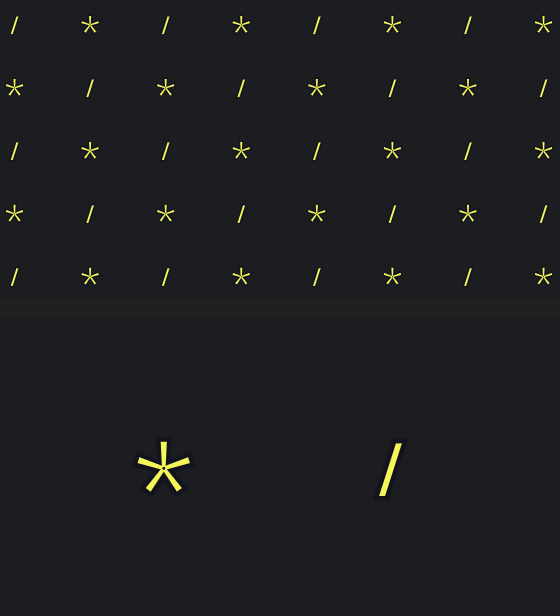
Top: the whole. Bottom: its middle third, enlarged.
Reproduce this pattern procedurally as a Shadertoy shader.

```glsl
// Leaning bar with level ends
float slashDistance(vec2 q) {
    float side = (abs(q.x - 0.32 * q.y) - 0.0033) * 0.952;
    return max(side, abs(q.y) - 0.0292);
}

// Five arms, each widening from the hub to a square end
float asteriskDistance(vec2 q) {
    float sector = 6.28319 / 5.0;
    float angle = atan(q.x, q.y);
    angle -= sector * round(angle / sector);
    vec2 arm = length(q) * vec2(sin(angle), cos(angle));
    float halfWidth = mix(0.002, 0.0034, clamp(arm.y / 0.0295, 0.0, 1.0));
    return max(abs(arm.x) - halfWidth, abs(arm.y - 0.0155) - 0.014);
}

void mainImage(out vec4 fragColor, in vec2 fragCoord) {
    vec2 p = fragCoord / iResolution.y;
    float pixel = 1.0 / iResolution.y;

    // Grid of eight columns and five rows
    vec2 pitch = vec2(0.2519, 0.2098);
    vec2 fromFirst = p - vec2(0.0485, 0.0763);
    vec2 cell = round(fromFirst / pitch);
    vec2 q = fromFirst - cell * pitch;

    // Checkerboard of the two glyphs
    bool isSlash = mod(cell.x + cell.y, 2.0) < 0.5;
    float d = isSlash ? slashDistance(q) : asteriskDistance(q - vec2(0.0, 0.0015));

    // Faint dark rim, then the glyph itself
    vec3 color = vec3(0.11, 0.114, 0.129);
    float rim = smoothstep(0.007, 0.003, d);
    color = mix(color, vec3(0.05, 0.05, 0.11), 0.6 * rim);
    float coverage = clamp(0.5 - d / pixel, 0.0, 1.0);
    color = mix(color, vec3(0.96, 0.97, 0.35), coverage);

    fragColor = vec4(color, 1.0);
}
```
